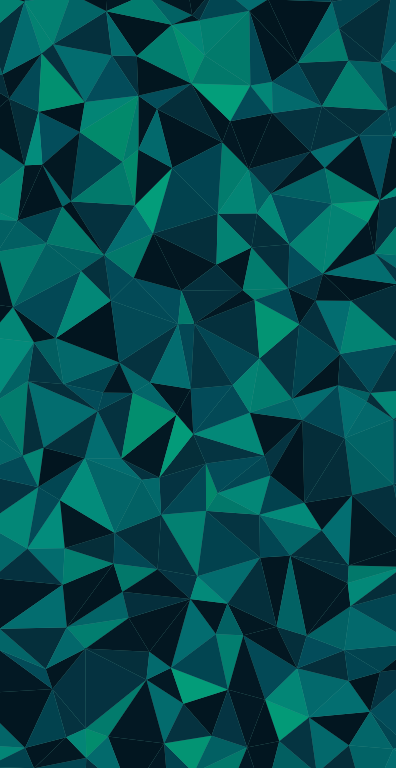
This background is drawn by a WebGL 1 fragment shader. Its source:

```glsl
precision highp float;
// Low-poly mosaic of flat teal triangles with hairline seams.
// A tilted, jittered lattice is cut into quads, and each quad is split along
// its Delaunay diagonal; every triangle takes a random tone from a palette.

uniform vec2 u_resolution;

#define CELLS_ACROSS 9.2
#define JITTER 0.94
#define TILT 0.45
#define SEED 17.0
#define SHADE_SPREAD 0.16
#define SEAM vec3(0.30, 0.58, 0.54)
#define INK vec3(0.01, 0.09, 0.13)
#define NAVY vec3(0.02, 0.19, 0.24)
#define PETROL vec3(0.01, 0.28, 0.33)
#define TEAL vec3(0.01, 0.40, 0.41)
#define JADE vec3(0.01, 0.51, 0.45)
#define EMERALD vec3(0.01, 0.58, 0.45)

float hash(vec2 p) {
  vec3 q = fract(vec3(p.xyx + SEED) * 0.1031);
  q += dot(q, q.yzx + 33.33);
  return fract((q.x + q.y) * q.z);
}

float cross2(vec2 a, vec2 b) {
  return a.x * b.y - a.y * b.x;
}

// Lattice point moved at random inside its own cell
vec2 meshVertex(vec2 id) {
  vec2 offset = vec2(hash(id), hash(id + 71.7)) - 0.5;
  return id + JITTER * offset;
}

// Distance to the line a-b, positive on its left
float edgeDistance(vec2 p, vec2 a, vec2 b) {
  return cross2(normalize(b - a), p - a);
}

// Antialiased coverage of a counter-clockwise triangle
float triangleCover(vec2 p, vec2 a, vec2 b, vec2 c, float pixel) {
  float d = min(edgeDistance(p, a, b),
                min(edgeDistance(p, b, c), edgeDistance(p, c, a)));
  return clamp(0.5 + d / pixel, 0.0, 1.0);
}

// Palette entry chosen by area share, with a slight change of brightness
vec3 triangleColor(vec2 id) {
  float tone = hash(id + 23.3);
  vec3 color = mix(INK, NAVY, step(0.16, tone));
  color = mix(color, PETROL, step(0.33, tone));
  color = mix(color, TEAL, step(0.51, tone));
  color = mix(color, JADE, step(0.73, tone));
  color = mix(color, EMERALD, step(0.945, tone));
  return color * (1.0 + SHADE_SPREAD * (hash(id + 51.9) - 0.5));
}

// True when the diagonal a-c is the Delaunay one (opposite angles under 180)
bool splitsAlongAC(vec2 a, vec2 b, vec2 c, vec2 d) {
  float sineOfSum = cross2(c - b, a - b) * dot(a - d, c - d)
                  + dot(c - b, a - b) * cross2(a - d, c - d);
  return sineOfSum >= 0.0;
}

void main() {
  float pixel = CELLS_ACROSS / u_resolution.x;
  float co = cos(TILT);
  float si = sin(TILT);
  vec2 p = mat2(co, si, -si, co) * (gl_FragCoord.xy * pixel);
  vec2 home = floor(p);

  // Paint nearby triangles over the seam colour, which shows at soft edges
  vec3 color = SEAM;
  for (int y = -1; y <= 1; y++) {
    for (int x = -1; x <= 1; x++) {
      vec2 id = home + vec2(float(x), float(y));
      vec2 a = meshVertex(id);
      vec2 b = meshVertex(id + vec2(1.0, 0.0));
      vec2 c = meshVertex(id + vec2(1.0, 1.0));
      vec2 d = meshVertex(id + vec2(0.0, 1.0));

      // Turn the quad by one corner so that the split is always a-c
      if (!splitsAlongAC(a, b, c, d)) {
        vec2 first = a;
        a = b;
        b = c;
        c = d;
        d = first;
      }
      color = mix(color, triangleColor(id), triangleCover(p, a, b, c, pixel));
      color = mix(color, triangleColor(id + 137.5), triangleCover(p, a, c, d, pixel));
    }
  }
  gl_FragColor = vec4(color, 1.0);
}
```
